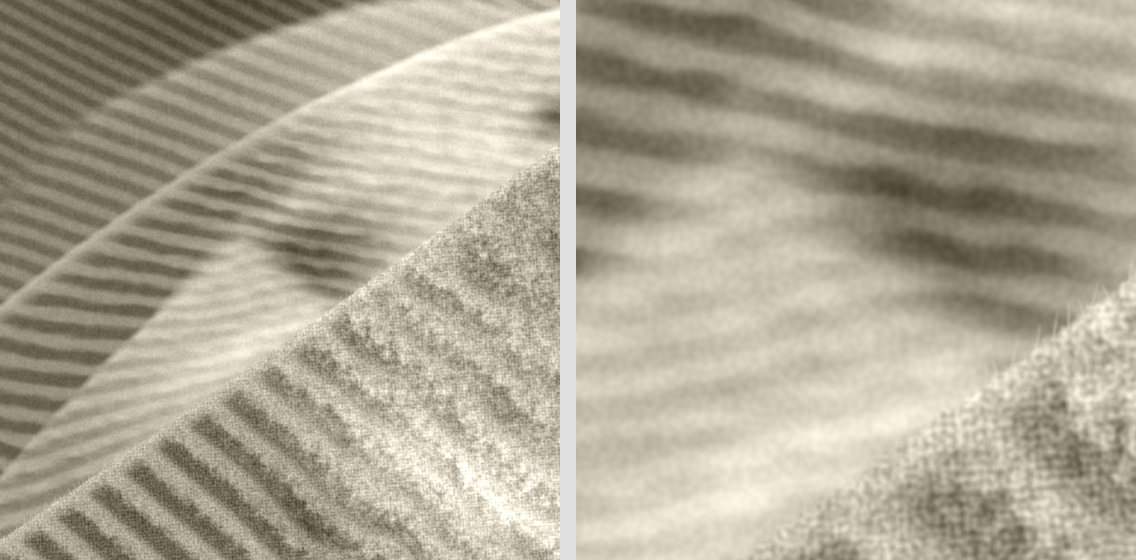
Left, the full canvas; right, a detail of the centre.
Reproduce this texture procedurally as a three.js fragment shader.

```glsl
varying vec2 vUv;

const vec3 SHADE = vec3(0.40, 0.38, 0.31);
const vec3 CREAM = vec3(0.89, 0.86, 0.79);
const vec2 FRONT_NORMAL = vec2(0.65, 0.76);
const float FRONT_PITCH = 0.070;
const vec2 VALLEY_PITCH = vec2(0.043, 0.028);
const vec2 MIDDLE_PITCH = vec2(0.047, 0.034);
const float FAR_PITCH = 0.039;
const float BACK_PITCH = 0.032;
const float THREAD_PITCH = 0.0085;
const float HAIRS_ACROSS = 110.0;
const float TAU = 6.28319;

vec2 hash2(vec2 p) {
  vec3 q = fract(p.xyx * vec3(0.1031, 0.1030, 0.0973));
  q += dot(q, q.yzx + 33.33);
  return fract((q.xx + q.yz) * q.zy);
}

// Gradient noise, about -0.7 to 0.7
float corner(vec2 cell, vec2 f, vec2 o) {
  float a = TAU * hash2(cell + o).x;
  return dot(vec2(cos(a), sin(a)), f - o);
}

float noise(vec2 p) {
  vec2 i = floor(p), f = p - i;
  vec2 u = f * f * f * (f * (f * 6.0 - 15.0) + 10.0);
  float low = mix(corner(i, f, vec2(0.0)), corner(i, f, vec2(1.0, 0.0)), u.x);
  float high = mix(corner(i, f, vec2(0.0, 1.0)), corner(i, f, vec2(1.0)), u.x);
  return mix(low, high, u.y);
}

// Dark band coverage, centred on whole phases
float stripe(float phase, float blur) {
  return smoothstep(0.5 - blur, 0.5 + blur, 0.5 + 0.5 * cos(TAU * phase));
}

// Soft elliptical patch of light or shadow
float patchAt(vec2 p, vec2 centre, float angle, vec2 size) {
  vec2 d = p - centre;
  float c = cos(angle), s = sin(angle);
  vec2 q = vec2(c * d.x + s * d.y, c * d.y - s * d.x) / size;
  return exp(-dot(q, q));
}

float rim(float depth, float width) {
  return exp(-max(depth, 0.0) / width);
}

// Crest heights of the folds
float frontCrest(float x) { return 0.035 + 0.68 * x + 0.03 * x * x; }
float valleyCrest(float x) { return min(0.147 + 1.15 * x - 0.35 * x * x, 0.925 - 0.80 * x); }
float middleCrest(float x) { return 0.455 + 0.80 * x - 0.27 * x * x; }
float farCrest(float x) {
  return 0.715 + 0.60 * x - 0.27 * x * x - 0.09 * exp(-x * 14.0) - 0.6 * pow(max(x - 0.6, 0.0), 2.0);
}

float backTone(vec2 p, float wave) {
  float s = stripe((dot(p, vec2(0.45, 0.89)) + 0.004 * wave) / BACK_PITCH, 0.5);
  float base = 0.49 + 0.12 * (1.0 - p.y) + 0.28 * smoothstep(0.55, 0.85, p.x);
  return base - 0.12 * s - 0.09 * patchAt(p, vec2(0.42, 1.0), 0.3, vec2(0.25, 0.08));
}

float farTone(vec2 p, float depth, float wave) {
  float s = stripe((dot(p, vec2(0.34, 0.94)) + 0.006 * wave) / FAR_PITCH, 0.5);
  float base = 0.58 + 0.20 * smoothstep(0.15, 0.75, p.x);
  float crest = 0.15 * rim(depth, 0.03) * smoothstep(0.05, 0.25, p.x);
  return base + crest - s * mix(0.14, 0.06, smoothstep(0.3, 0.75, p.x));
}

float middleTone(vec2 p, float depth, float wave, float streak) {
  float pitch = mix(MIDDLE_PITCH.x, MIDDLE_PITCH.y, smoothstep(0.0, 0.6, p.x));
  float phase = p.y - 0.62 + 0.22 * p.x - 0.05 * p.x * p.x + 0.008 * wave + 0.006 * streak;
  float s = stripe(phase / pitch, 0.48);
  float lit = smoothstep(0.38, 0.76, p.x + 0.25 * (p.y - 0.7));
  float tone = mix(0.60, 0.90, lit) + 0.19 * rim(depth, 0.022);
  tone -= s * mix(0.20, 0.08, lit) * smoothstep(0.0, 0.05, depth);
  tone += 0.14 * patchAt(p, vec2(0.52, 0.63), 0.45, vec2(0.16, 0.032));
  tone -= 0.20 * patchAt(p, vec2(0.58, 0.54), 0.40, vec2(0.14, 0.065));
  tone += 0.07 * patchAt(p, vec2(0.85, 0.74), -0.2, vec2(0.14, 0.05));
  tone -= 0.42 * patchAt(p, vec2(1.01, 0.79), 0.2, vec2(0.06, 0.04));
  return tone + 0.10 * streak * smoothstep(0.25, 0.5, p.x);
}

float valleyTone(vec2 p, float depth, float wave, float streak) {
  float near = smoothstep(0.05, 0.4, p.x);
  float phase = p.y - 0.22 - 0.28 * p.x + 0.08 * p.x * p.x + 0.006 * wave + 0.004 * streak;
  float s = stripe(phase / mix(VALLEY_PITCH.x, VALLEY_PITCH.y, near), 0.5);
  float tone = 0.68 + 0.14 * near + 0.10 * rim(depth, 0.025) - s * mix(0.15, 0.06, near);
  return tone + 0.07 * streak + 0.14 * patchAt(p, vec2(0.45, 0.385), 0.45, vec2(0.20, 0.03));
}

float frontTone(vec2 p, float depth, float wave) {
  float loose = smoothstep(0.3, 0.75, p.x);
  vec2 q = vec2(dot(p, vec2(0.76, -0.65)), dot(p, FRONT_NORMAL));
  float nap = noise(p * 45.0), fibre = noise(p * 115.0), fine = noise(p * 230.0);
  // Stripes widen and break up where the cloth lies loose
  float spread = max(q.y - 0.45, 0.0);
  float phase = q.y - 0.20 * spread * spread + 0.035 * loose * wave + (0.006 + 0.010 * loose) * nap + 0.006 * fibre;
  float s = stripe(phase / FRONT_PITCH, 0.42) * smoothstep(0.01, 0.045, depth + 0.015 * nap);
  float worn = 0.6 + 0.9 * noise(p * 9.0 + 2.0);
  float tone = mix(0.68, 0.78, loose) + 0.12 * rim(depth, 0.02);
  tone += 0.25 * patchAt(p, vec2(0.88, 0.12), -0.45, vec2(0.24, 0.08));
  tone -= 0.12 * patchAt(p, vec2(0.56, 0.06), -0.8, vec2(0.15, 0.07));
  tone -= 0.12 * patchAt(p, vec2(1.0, 0.57), -0.7, vec2(0.18, 0.10));
  tone -= s * mix(0.27, 0.20 * worn, loose);
  // Woven threads under raised nap
  vec2 t = q * TAU / THREAD_PITCH + 0.8 * vec2(nap, fibre);
  tone += 0.04 * sin(t.x) * sin(t.y);
  return tone + mix(0.07, 0.18, loose) * (nap + fibre) + 0.16 * fine;
}

// Stray fibres standing on the front crest
float hairs(vec2 p) {
  float cover = 0.0;
  float cell = floor(p.x * HAIRS_ACROSS);
  for (int i = -2; i <= 2; i++) {
    float id = cell + float(i);
    vec2 h = hash2(vec2(id, 7.0));
    float x = (id + h.x) / HAIRS_ACROSS;
    vec2 stem = vec2(h.y - 0.7, 1.0) * mix(0.006, 0.018, h.y);
    vec2 d = p - vec2(x, frontCrest(x) - 0.002);
    float along = clamp(dot(d, stem) / dot(stem, stem), 0.0, 1.0);
    float gap = length(d - stem * along);
    cover = max(cover, (1.0 - smoothstep(0.0003, 0.0018, gap)) * (1.0 - 0.6 * along));
  }
  return cover;
}

void main() {
  vec2 p = vUv;
  float wave = noise(p * 5.0) + 0.5 * noise(p * 11.0 + 4.0);
  float streak = noise(vec2(p.x * 22.0, (p.y + 0.1 * p.x) * 60.0));
  float fuzz = 0.004 * noise(p * 90.0) + 0.003 * noise(p * 200.0);
  float farDepth = farCrest(p.x) - p.y + 0.006 * wave;
  float middleDepth = middleCrest(p.x) - p.y + 0.004 * wave;
  float valleyDepth = valleyCrest(p.x) - p.y + 0.012 * wave;
  float frontDepth = frontCrest(p.x) - p.y + fuzz;

  // Layers from back to front
  float farSoft = mix(0.07, 0.015, smoothstep(0.0, 0.2, p.x));
  float soft = mix(0.012, 0.05, smoothstep(0.25, 0.44, p.x));
  float tone = backTone(p, wave);
  tone = mix(tone, farTone(p, farDepth, wave), smoothstep(-farSoft, farSoft, farDepth));
  tone = mix(tone, middleTone(p, middleDepth, wave, streak), smoothstep(-0.009, 0.009, middleDepth));
  tone = mix(tone, valleyTone(p, valleyDepth, wave, streak), smoothstep(-soft, soft, valleyDepth));
  tone += 0.035 * noise(p * 60.0) + 0.05 * noise(p * 190.0);
  tone = mix(tone, 0.88, 0.45 * hairs(p));
  tone = mix(tone, frontTone(p, frontDepth, wave), smoothstep(-0.004, 0.004, frontDepth));

  vec3 cloth = mix(SHADE, CREAM, (tone - SHADE.r) / (CREAM.r - SHADE.r));
  gl_FragColor = vec4(clamp(cloth, 0.0, 1.0), 1.0);
}
```
